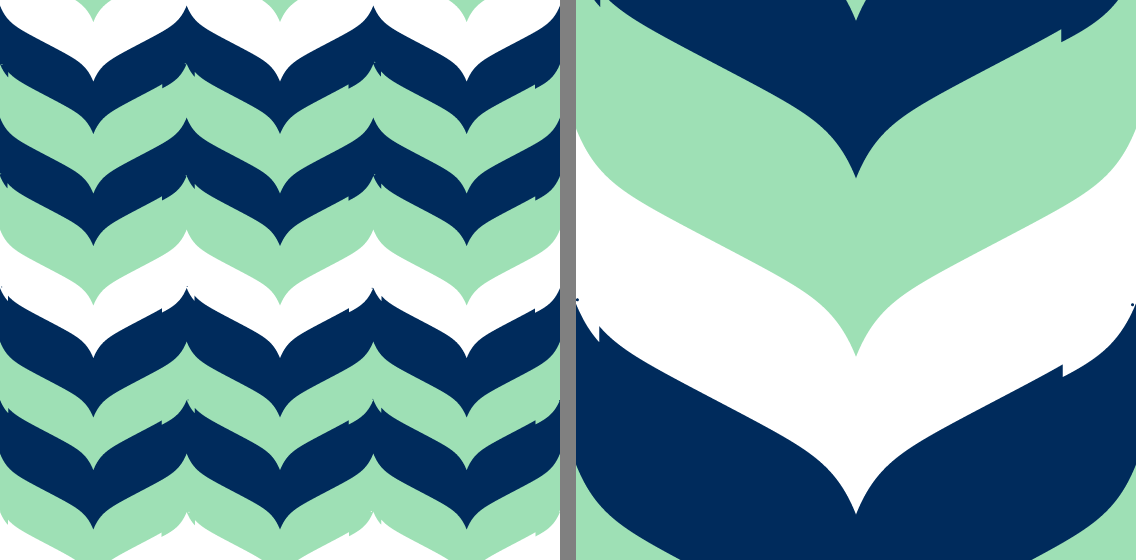
Left, the full canvas; right, a detail of the centre.
Give the GLSL for this pattern, as a Shadertoy shader.

```glsl
// Wavy chevron stripes in navy, mint and white: 3 columns by 5 band pairs.
// A cusped curve displaces the depth, which then selects a band colour;
// every second edge is chipped and slightly lowered around its peaks.

// Sine-free hash of a cell; cells wrap with the tile.
vec2 hash22(vec2 cell) {
    vec3 p = fract(cell.xyx * vec3(0.1031, 0.1030, 0.0973));
    p += dot(p, p.yzx + 33.33);
    return fract((p.xx + p.yz) * p.zy);
}

// Depth of an edge below its peak; s runs from 0 (peak) to 0.5 (valley).
float cuspDrop(float s) {
    float cusps = exp((s - 0.5) / 0.037) - exp(-s / 0.037);
    return 0.34 + 0.867 * (s - 0.25) + 0.123 * cusps;
}

vec3 chevrons(vec2 uv) {
    // Column position relative to the nearest peak, and depth in band pairs
    float x = uv.x * 3.0;
    float t = fract(x + 0.5) - 0.5;
    float y = (1.0 - uv.y) * 5.0 - 0.049;
    float depth = y - cuspDrop(abs(t));
    float row = floor(depth);
    vec2 rnd = hash22(mod(vec2(floor(x + 0.5), row), vec2(3.0, 5.0)) + 1.0);

    // Chipped lower edge, with a little variation between repeats
    float chipped = step(-0.129 - 0.006 * rnd.x, t) * step(t, 0.040 + 0.005 * rnd.y);
    float edge = 0.469 + chipped * (0.050 + 0.004 * rnd.x) * (1.0 - 2.0 * abs(t));
    float lower = step(edge, depth - row);

    // Tiny speck beside the chipped peak
    vec2 speck = vec2((t - 0.03 * (rnd.x - 0.5)) / 3.0,
                      (y - row - 0.50 - 0.03 * rnd.y) / 5.0);
    lower = max(lower, step(length(speck), 0.0009));

    // Five-band colour cycle: navy, mint, navy, mint, white
    float band = mod(2.0 * row + lower, 5.0);
    if (band > 3.5) return vec3(1.0);
    return mod(band, 2.0) < 0.5 ? vec3(0.0, 0.17, 0.36) : vec3(0.62, 0.88, 0.71);
}

void mainImage(out vec4 fragColor, in vec2 fragCoord) {
    // Average a 4 by 4 grid of samples to smooth edges and cusps
    vec3 sum = vec3(0.0);
    for (int i = 0; i < 16; i++) {
        vec2 offset = (vec2(i % 4, i / 4) + 0.5) / 4.0 - 0.5;
        sum += chevrons((fragCoord + offset) / iResolution.xy);
    }
    fragColor = vec4(sum / 16.0, 1.0);
}
```
